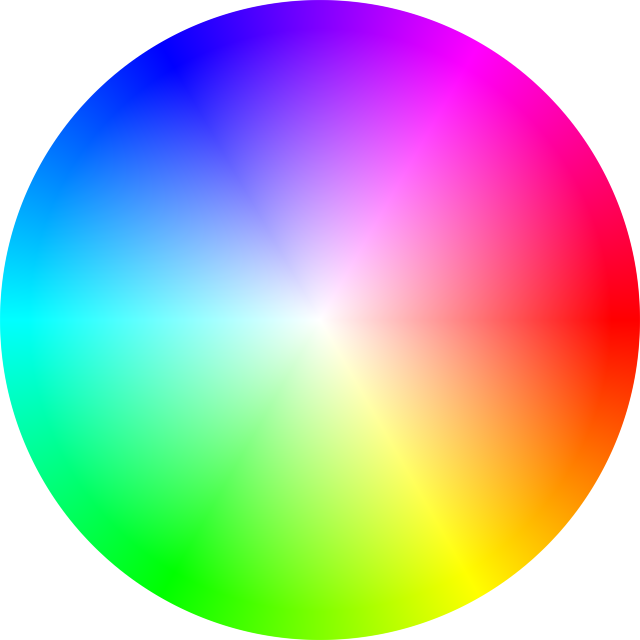
Write a three.js fragment shader that draws this background.

```glsl
// Draws a colour wheel: hue runs clockwise from red, fading to white at the hub.
varying vec2 vUv;

const float TAU = 6.2831853;

// Fully saturated colour for a hue in turns
vec3 hueColor(float hue) {
  vec3 ramp = abs(mod(hue * 6.0 + vec3(0.0, 4.0, 2.0), 6.0) - 3.0) - 1.0;
  return clamp(ramp, 0.0, 1.0);
}

void main() {
  // Polar coordinates, with radius 1 at the canvas sides
  vec2 p = (vUv - 0.5) * 2.0;
  float radius = length(p);
  float hue = -atan(p.y, p.x + 1e-6) / TAU;

  // Saturation grows outward and peaks just inside the rim
  float saturation = min(radius / 0.91, 1.0);
  vec3 wheel = mix(vec3(1.0), hueColor(hue), saturation);

  // Smooth rim on a white ground
  float disc = 1.0 - smoothstep(0.998, 1.002, radius);
  gl_FragColor = vec4(mix(vec3(1.0), wheel, disc), 1.0);
}
```
